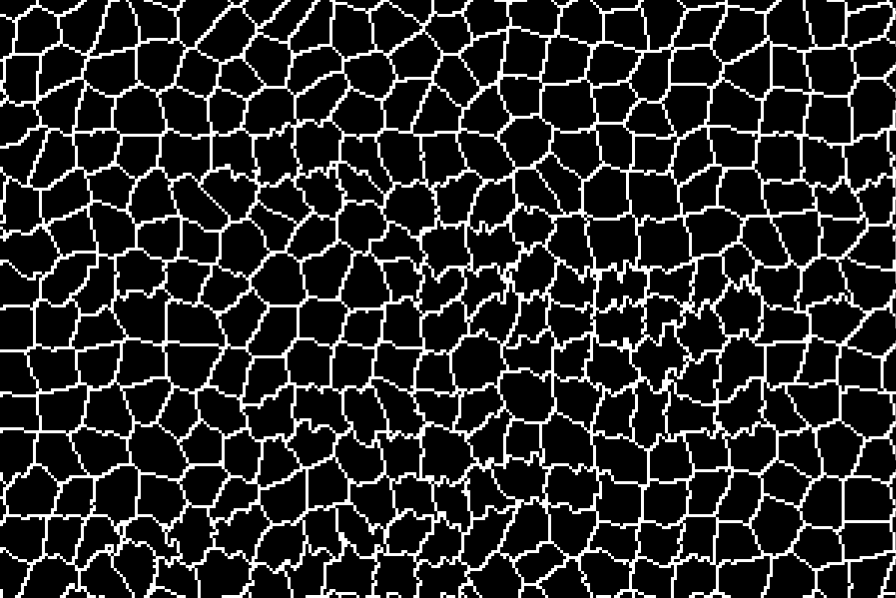
Reproduce this pattern procedurally as a WebGL 1 fragment shader.

```glsl
precision highp float;
// Irregular mesh of white, partly ragged outlines around black cells in loose rows.

uniform vec2 u_resolution;

#define ROWS 14.06        // cells over the canvas height
#define GRAIN 14.2        // outline steps per cell
#define JITTER 0.62       // scatter of the cell centres
#define BEND 0.10         // broad bending of the rows
#define TEETH_Y 0.50      // raggedness of level outlines
#define TEETH_X 0.22      // raggedness of upright outlines
#define TOOTH_RATE 6.5    // teeth per cell
#define LINE_COLOR vec3(1.0)
#define CELL_COLOR vec3(0.0)

float hash(vec2 p) {
  vec3 h = fract(vec3(p.xyx) * 0.1031);
  h += dot(h, h.yzx + 33.33);
  return fract((h.x + h.y) * h.z);
}

float noise(vec2 p) {
  vec2 i = floor(p), f = fract(p);
  f = f * f * (3.0 - 2.0 * f);
  return mix(mix(hash(i), hash(i + vec2(1.0, 0.0)), f.x),
             mix(hash(i + vec2(0.0, 1.0)), hash(i + 1.0), f.x), f.y);
}

// Ragged bands run level and fade out towards the top.
float roughness(vec2 p) {
  float band = smoothstep(0.3, 0.8, noise(p * vec2(0.3, 0.7) + 7.0));
  float fade = 1.0 - smoothstep(0.68, 0.86, p.y / ROWS);
  return (0.22 + 0.78 * band) * mix(0.12, 1.0, fade);
}

// Fine teeth along one axis, changing slowly across it.
float teeth(float along, float across) {
  float fine = noise(vec2(along * TOOTH_RATE, across * 0.8)) - 0.5;
  float wide = noise(vec2(along * TOOTH_RATE * 0.45, across * 0.8 + 40.0)) - 0.5;
  return fine + 0.5 * wide;
}

// Successive shears keep every cell in one piece.
vec2 warp(vec2 p) {
  float rough = roughness(p);
  p.y += TEETH_Y * rough * teeth(p.x, p.y);
  p.x += TEETH_X * rough * teeth(p.y, p.x + 90.0);
  p.y += BEND * (sin(p.x * 1.3 + 0.7) + 0.6 * sin(p.x * 2.9 + p.y * 0.6));
  p.x += BEND * (sin(p.y * 1.1 + 2.0) + 0.6 * sin(p.y * 2.3 - p.x * 0.5));
  return p;
}

// Identity of the nearest scattered centre for one outline step.
vec2 cellAt(vec2 stepIndex) {
  vec2 p = warp((stepIndex + 0.5) / GRAIN);
  vec2 home = floor(p), nearest = home;
  float best = 1e3;
  for (int j = -1; j <= 1; j++) {
    for (int i = -1; i <= 1; i++) {
      vec2 id = home + vec2(float(i), float(j));
      vec2 scatter = vec2(hash(id + 13.0), hash(id + 71.0)) - 0.5;
      vec2 d = id + 0.5 + JITTER * scatter - p;
      float dist = dot(d, d);
      if (dist < best) {
        best = dist;
        nearest = id;
      }
    }
  }
  return nearest;
}

// One where the cell changes to the right or above.
float outline(vec2 s) {
  vec2 here = cellAt(s);
  bool change = any(notEqual(here, cellAt(s + vec2(1.0, 0.0))))
             || any(notEqual(here, cellAt(s + vec2(0.0, 1.0))));
  return change ? 1.0 : 0.0;
}

void main() {
  float stepsPerPixel = ROWS * GRAIN / u_resolution.y;
  vec2 p = gl_FragCoord.xy * stepsPerPixel;

  // Blend the four nearest steps by their coverage of the pixel.
  vec2 low = floor(p - 0.5);
  vec2 t = clamp((p - low - 1.0) / stepsPerPixel + 0.5, 0.0, 1.0);
  float bottom = mix(outline(low), outline(low + vec2(1.0, 0.0)), t.x);
  float top = mix(outline(low + vec2(0.0, 1.0)), outline(low + 1.0), t.x);
  float line = mix(bottom, top, t.y);

  gl_FragColor = vec4(mix(CELL_COLOR, LINE_COLOR, line), 1.0);
}
```
